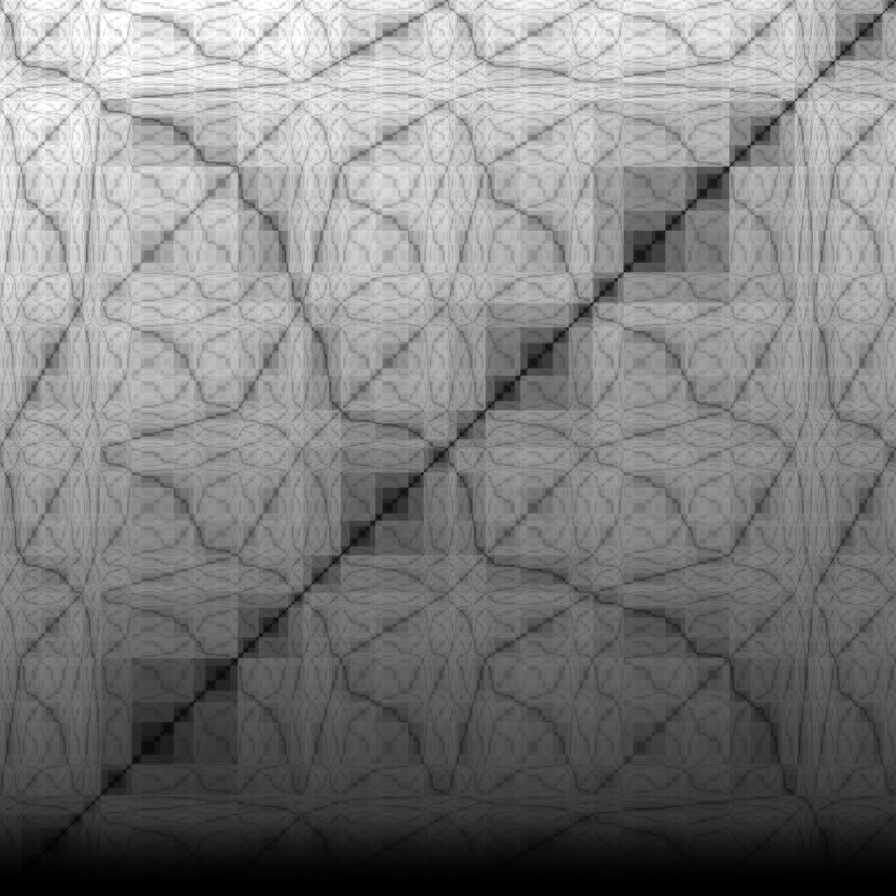
This pattern is drawn by a three.js fragment shader. Its source:

```glsl
varying vec2 vUv;

const int LEVELS = 11;
const int SAMPLES = 3;
const float SAMPLE_SPAN = 0.00195;
const float FIRST_SKEW = 0.274;
const vec2 SECOND_SKEW = vec2(-0.196, -0.114);
const vec2 THIRD_SKEW = vec2(-0.032, -0.208);
const float THREAD_FADE = 45.0;
const float DIAGONAL_WEIGHT = 0.36;
const float GAIN = 1.0;
const float RISE_POWER = 0.6;
const float FLOOR_HEIGHT = 0.1;
const float LEFT_GAIN = 1.14;
const float RIGHT_GAIN = 0.95;

// Split position of a cell, from its depth and its last two branches (-1 or 1)
vec2 splitRatio(float depth, vec2 parent, vec2 branch) {
  float phase = mod(depth, 3.0);
  vec2 skew = THIRD_SKEW.x + THIRD_SKEW.y * parent * branch;
  if (phase > 0.5 && phase < 1.5) skew = FIRST_SKEW * branch;
  if (phase > 1.5) skew = SECOND_SKEW.x * parent + SECOND_SKEW.y * branch;
  return 0.5 + skew;
}

// Darkness of the threads where both axes share or mirror their branches
float threadDensity(vec2 p) {
  vec2 local = clamp(p, 0.0, 0.99999);
  vec2 parent = vec2(0.0);
  vec2 branch = vec2(0.0);
  vec2 ratio = vec2(0.5);
  float previousMatch = 0.0;
  float run = 0.0;
  float density = 0.0;
  float shared = 1.0;
  float sharedDepth = 0.0;

  for (int i = 0; i < LEVELS; i++) {
    vec2 upper = step(ratio, local);
    local = mix(local / ratio, (local - ratio) / (1.0 - ratio), upper);
    parent = branch;
    branch = 2.0 * upper - 1.0;

    float match = branch.x * branch.y;
    run = match * previousMatch > 0.0 ? run + 1.0 : 0.0;
    density += run;
    previousMatch = match;

    shared *= step(0.0, match);
    sharedDepth += shared;
    ratio = splitRatio(float(i) + 1.0, parent, branch);
  }
  return density + DIAGONAL_WEIGHT * sharedDepth * sharedDepth;
}

// Average over a small square to smooth the cell edges
float smoothThreads(vec2 p) {
  float light = 0.0;
  float count = float(SAMPLES);
  for (int j = 0; j < SAMPLES; j++) {
    for (int i = 0; i < SAMPLES; i++) {
      vec2 offset = (vec2(float(i), float(j)) + 0.5) / count - 0.5;
      light += exp(-threadDensity(p + offset * SAMPLE_SPAN) / THREAD_FADE);
    }
  }
  return light / (count * count);
}

void main() {
  // Light rises from a black floor and leans to the left
  float rise = pow(max(vUv.y, 0.0), RISE_POWER);
  float floorFade = smoothstep(0.0, FLOOR_HEIGHT, vUv.y);
  float sideLight = mix(LEFT_GAIN, RIGHT_GAIN, vUv.x);

  float gray = GAIN * rise * floorFade * sideLight * smoothThreads(vUv);
  gl_FragColor = vec4(vec3(clamp(gray, 0.0, 1.0)), 1.0);
}
```
